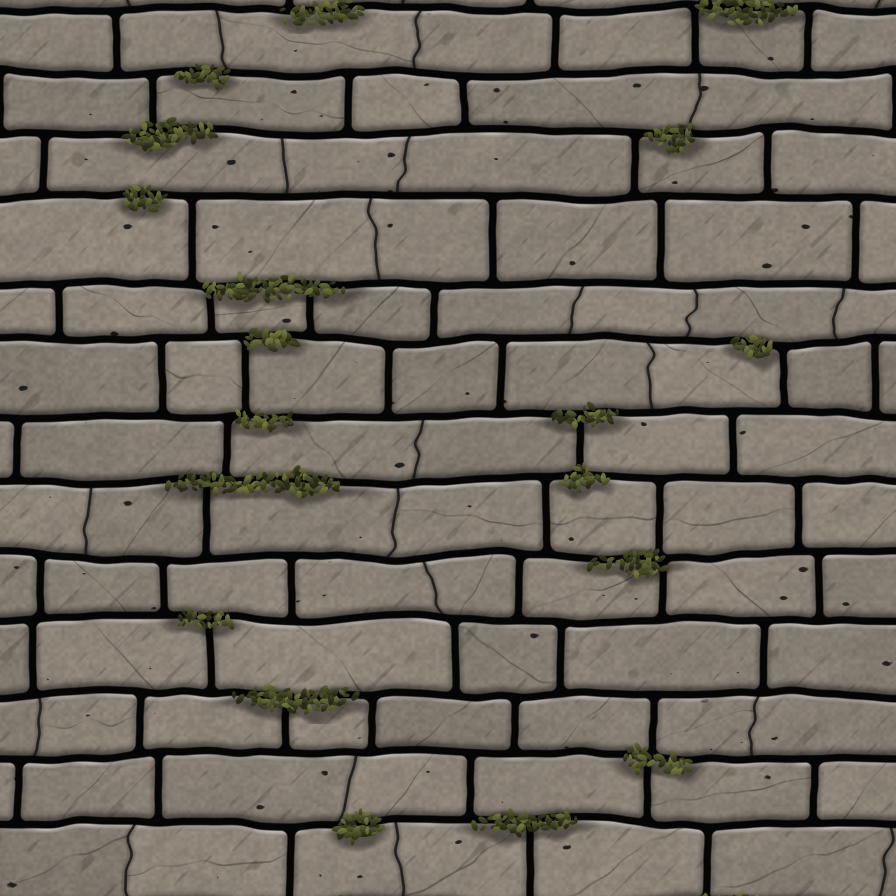
A Shadertoy shader for this texture:

```glsl
// A tiling wall of worn grey-brown stones in 13 uneven courses, with mossy ledges.
// Jittered courses and joints bound each stone; noise adds relief, cracks and pits,
// and small leaves are scattered in clumps along the bed joints.

const float ROWS = 13.0;
const float MORTAR = 0.0041; // half width of a joint
const vec3 STONE = vec3(0.53, 0.495, 0.452);
const vec3 PALE = vec3(0.75, 0.74, 0.71);
const vec3 GAP = vec3(0.02);
const vec3 MOSS_DARK = vec3(0.15, 0.16, 0.08);
const vec3 MOSS_LIGHT = vec3(0.44, 0.46, 0.23);

float hash(vec2 p) { return fract(sin(dot(p, vec2(127.1, 311.7))) * 43758.5); }

// Value noise that repeats after the given whole-number period
float noise(vec2 p, vec2 period) {
    vec2 i = floor(p), f = fract(p);
    f = f * f * (3.0 - 2.0 * f);
    vec2 a = mod(i, period), b = mod(i + 1.0, period);
    return mix(mix(hash(a), hash(vec2(b.x, a.y)), f.x),
               mix(hash(vec2(a.x, b.y)), hash(b), f.x), f.y);
}

float fbm(vec2 p, float freq) {
    float sum = 0.0, amp = 0.5;
    for (int k = 0; k < 4; k++) {
        sum += amp * noise(p * freq, vec2(freq));
        freq *= 2.0;
        amp *= 0.55;
    }
    return sum;
}

// Height of the wavy bed joint below course i
float bedHeight(float i, float x) {
    float r = mod(i, ROWS);
    float wave = 0.16 * noise(vec2(x * 9.0, r), vec2(9.0, 64.0))
               + 0.05 * noise(vec2(x * 34.0, r + 20.0), vec2(34.0, 64.0));
    return (i + 0.24 * (hash(vec2(r, 3.0)) - 0.5) + wave - 0.1) / ROWS;
}

bool isCrack(float j, float row, float count) {
    return hash(vec2(mod(j, count) + 7.3, row * 1.7 + 2.0)) < 0.25;
}

// Position of upright joint j; cracks lean and wander more than joints
float jointX(float j, float row, float count, float v) {
    vec2 id = vec2(mod(j, count), row);
    float lean = isCrack(j, row, count) ? 0.045 : 0.006;
    float wander = noise(vec2(v * 5.0, id.x + row * 9.0), vec2(512.0)) - 0.5;
    return (j + 0.5 * (hash(id + 11.0) - 0.5)) / count
         + lean * ((v - 0.5) * (hash(id + 5.0) - 0.5) + 0.2 * wander);
}

// Positive inside moss clumps, which hang around the nearest bed joint
float mossCover(vec2 p) {
    float i = floor(p.y * ROWS + 0.5), r = mod(i, ROWS), cover = -9.0;
    float drop = p.y - bedHeight(i, p.x) + 0.004;
    float depth = 0.007 + 0.013 * noise(vec2(p.x * 48.0, r), vec2(48.0, 64.0));
    for (float k = 0.0; k < 2.0; k++) {
        vec2 id = vec2(r + 31.0, k + 4.0);
        if (hash(id) > 0.72) continue;
        float size = hash(id + 8.0);
        float dx = fract(p.x - 0.5 * (k + 0.15 + 0.7 * hash(id + 2.0)) + 0.5) - 0.5;
        vec2 e = vec2(dx / mix(0.025, 0.115, size * size), drop / depth);
        cover = max(cover, 1.0 - dot(e, e));
    }
    return cover;
}

// Paints one layer of small turned leaves over the base colour
vec3 addLeaves(vec3 base, vec2 p, float cells, float bright, float px) {
    for (int k = 0; k < 9; k++) {
        vec2 cell = floor(p * cells) + vec2(k % 3 - 1, k / 3 - 1);
        vec2 id = mod(cell, cells);
        vec2 centre = (cell + 0.15 + 0.7 * vec2(hash(id), hash(id + 17.0))) / cells;
        if (mossCover(centre) < 0.65 * hash(id + 29.0)) continue;
        float a = 6.283 * hash(id + 41.0);
        vec2 d = mat2(cos(a), sin(a), -sin(a), cos(a)) * (p - centre);
        float edge = length(d * vec2(1.0, 1.9)) - mix(0.0035, 0.0065, hash(id + 53.0));
        float light = bright * hash(id + 61.0) + 60.0 * (p.y - centre.y);
        vec3 leaf = mix(MOSS_DARK, MOSS_LIGHT, clamp(light, 0.0, 1.0));
        base = mix(base, leaf, smoothstep(px, -px, edge));
    }
    return base;
}

// Stone face: relief, slanting scratches, grain and pits
vec3 stoneFace(vec2 p, float tint, float px) {
    float relief = fbm(p, 24.0) - fbm(p + vec2(-0.002, 0.003), 24.0);
    float scratch = noise(vec2((p.x + p.y) * 22.0, (p.y - p.x) * 110.0), vec2(22.0, 110.0));
    float grain = noise(p * 256.0, vec2(256.0)) - 0.5;
    vec3 col = STONE * (1.0 + 0.10 * (tint - 0.5) + 0.45 * relief + 0.11 * grain);
    col *= 0.95 + 0.12 * fbm(p, 6.0);
    col *= 1.0 - 0.14 * smoothstep(0.82, 0.95, scratch);
    vec2 cell = floor(p * 26.0), id = mod(cell, 26.0);
    vec2 d = p - (cell + 0.25 + 0.5 * vec2(hash(id + 3.0), hash(id + 9.0))) / 26.0;
    float pit = length(d * vec2(0.8, 1.4) + 0.002 * grain) - 0.004 * hash(id + 21.0);
    return mix(col, STONE * 0.25, step(hash(id), 0.16) * smoothstep(px, -px, pit));
}

void mainImage(out vec4 fragColor, in vec2 fragCoord) {
    vec2 p = fragCoord / iResolution.xy;
    float px = 1.0 / min(iResolution.x, iResolution.y);

    // Find the course, then the stone within it
    float i = floor(p.y * ROWS);
    i += step(bedHeight(i + 1.0, p.x), p.y) - step(p.y, bedHeight(i, p.x));
    float low = p.y - bedHeight(i, p.x), high = bedHeight(i + 1.0, p.x) - p.y;
    float row = mod(i, ROWS), v = low / (low + high);
    float count = 5.0 + floor(3.0 * hash(vec2(row, 19.0)));
    float x = p.x + hash(vec2(row, 43.0));
    float j = floor(x * count);
    j += step(jointX(j + 1.0, row, count, v), x) - step(x, jointX(j, row, count, v));
    float left = x - jointX(j, row, count, v), right = jointX(j + 1.0, row, count, v) - x;
    bool crackL = isCrack(j, row, count), crackR = isCrack(j + 1.0, row, count);
    vec2 id = vec2(mod(j, count), row);

    // Rounded outline; cracked sides stay joined to the next stone
    float side = min(crackL ? 1.0 : left, crackR ? 1.0 : right);
    float crack = min(crackL ? left : 1.0, crackR ? right : 1.0);
    vec2 q = 0.007 + MORTAR - vec2(side, min(low, high));
    float edge = length(max(q, 0.0)) + min(max(q.x, q.y), 0.0) - 0.007;

    // Shaded edges, pale worn top lip, cracks and a hairline
    vec3 col = stoneFace(p, hash(id + 71.0), px);
    col *= mix(0.74, 1.0, smoothstep(0.0, 0.012, low - MORTAR));
    col *= mix(0.78, 1.0, smoothstep(0.0, 0.008, -edge));
    float wear = noise(p * vec2(40.0, 26.0), vec2(40.0, 26.0));
    col = mix(col, PALE, smoothstep(0.007, 0.001, high - MORTAR) * (0.35 + 0.6 * wear));
    float slope = mix(-1.2, 1.6, hash(id + 83.0));
    float hair = abs((v - 0.5) / ROWS - slope * (left - right) * 0.5 + 0.012 * (wear - 0.5));
    hair /= sqrt(1.0 + slope * slope);
    col *= 1.0 - 0.35 * step(hash(id + 91.0), 0.55) * smoothstep(0.0018, 0.0, hair) * wear;
    col *= mix(0.72, 1.0, smoothstep(0.0, 0.007, crack));
    col = mix(col, GAP * 4.0, 0.85 * smoothstep(0.0012 + px, 0.0006, crack));
    col = mix(GAP, col, smoothstep(px, -px, edge));

    // Moss with its soft shadow
    if (mossCover(p) > -4.0) {
        col *= 1.0 - 0.4 * smoothstep(-0.8, 0.5, mossCover(p + vec2(0.0, 0.006)));
        col = addLeaves(col, p, 110.0, 0.45, px);
        col = addLeaves(col, p, 140.0, 0.95, px);
    }
    fragColor = vec4(col, 1.0);
}
```
